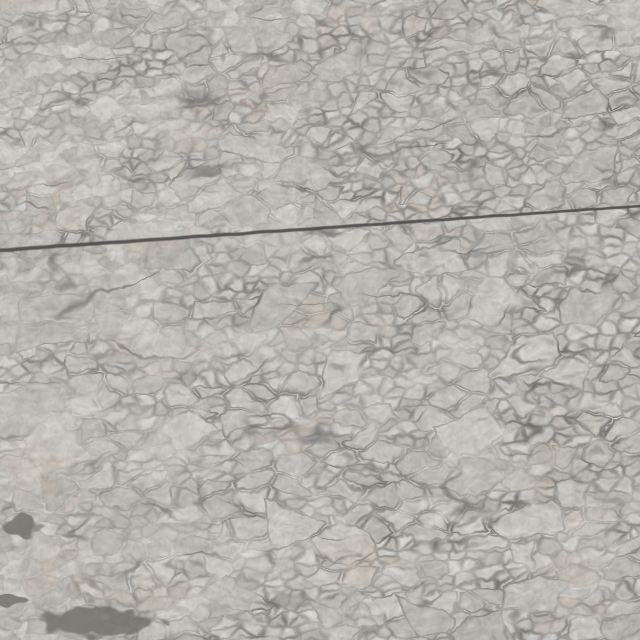
Give the GLSL for this texture, as a three.js fragment shader.

```glsl
varying vec2 vUv;

#define GRAIN_SCALE vec2(36.0, 58.0)
#define GRAIN_TILT 0.10
#define WARP 0.013
#define VEIN_WIDTH 0.0044
#define VEIN_STRENGTH 0.62
#define SEAM_WIDTH 0.0026
#define PALE vec3(0.805, 0.800, 0.780)
#define GREY vec3(0.705, 0.700, 0.680)
#define BLUSH vec3(0.755, 0.705, 0.660)
#define VEIN vec3(0.420, 0.416, 0.405)
#define PATCH vec3(0.450, 0.445, 0.425)
#define SEAM vec3(0.290, 0.285, 0.280)

vec2 hash2(vec2 p) {
  p = vec2(dot(p, vec2(127.1, 311.7)), dot(p, vec2(269.5, 183.3)));
  return fract(sin(p) * 43758.545);
}

float gradientDot(vec2 cell, vec2 corner, vec2 f) {
  return dot(hash2(cell + corner) * 2.0 - 1.0, f - corner);
}

float gradientNoise(vec2 p) {
  vec2 i = floor(p), f = p - i;
  vec2 u = f * f * f * (f * (f * 6.0 - 15.0) + 10.0);
  float low = mix(gradientDot(i, vec2(0, 0), f), gradientDot(i, vec2(1, 0), f), u.x);
  float high = mix(gradientDot(i, vec2(0, 1), f), gradientDot(i, vec2(1, 1), f), u.x);
  return mix(low, high, u.y);
}

vec2 noise2(vec2 p) {
  return vec2(gradientNoise(p), gradientNoise(p + 37.2));
}

// Voronoi grains: x is the distance to the border, yz a random pair per grain
vec3 grains(vec2 p) {
  vec2 base = floor(p), f = p - base;
  vec2 nearCell = vec2(0.0), nearOffset = vec2(0.0);
  float nearest = 8.0;
  for (int y = -1; y <= 1; y++) {
    for (int x = -1; x <= 1; x++) {
      vec2 cell = vec2(x, y);
      vec2 offset = cell + hash2(base + cell) - f;
      float d = dot(offset, offset);
      if (d < nearest) { nearest = d; nearCell = cell; nearOffset = offset; }
    }
  }
  float border = 8.0;
  for (int y = -2; y <= 2; y++) {
    for (int x = -2; x <= 2; x++) {
      vec2 cell = nearCell + vec2(x, y);
      vec2 offset = cell + hash2(base + cell) - f;
      vec2 across = offset - nearOffset;
      if (dot(across, across) > 0.0001)
        border = min(border, dot(0.5 * (nearOffset + offset), normalize(across)));
    }
  }
  return vec3(border, hash2(base + nearCell + 71.3));
}

vec3 grainColor(vec2 random, float blush) {
  vec3 color = mix(GREY, PALE, random.x);
  return mix(color, BLUSH, blush * smoothstep(0.3, 0.9, fract(random.y * 17.0)));
}

// Soft-edged ragged lens
float darkPatch(vec2 p, vec2 center, vec2 radius) {
  vec2 r = pow(abs(p - center) / radius, vec2(1.4));
  float d = r.x + r.y + 0.9 * gradientNoise(p * vec2(45.0, 60.0));
  return 1.0 - smoothstep(0.75, 1.15, d);
}

void main() {
  // The seam parts two slabs with unrelated grain
  float seamY = 0.609 + 0.069 * vUv.x + 0.0015 * gradientNoise(vec2(vUv.x * 28.0, 3.0));
  float seamDistance = abs(vUv.y - seamY);
  float upper = step(seamY, vUv.y);
  float c = cos(GRAIN_TILT), s = sin(GRAIN_TILT);
  vec2 q = mat2(c, -s, s, c) * vUv * mix(1.0, 1.12, upper) + upper * vec2(3.7, 5.3);
  vec2 w = q + WARP * noise2(q * 17.0) + 0.65 * WARP * noise2(q * 46.0);
  w += 0.22 * WARP * noise2(q * 110.0);

  // Broad drifts of blush, shade and vein density
  float blush = 0.75 * smoothstep(0.0, 0.5, gradientNoise(q * vec2(5.0, 8.0) + 9.0));
  float shade = gradientNoise(q * vec2(3.0, 6.0) + 20.0);
  float density = gradientNoise(q * vec2(6.0, 13.0) + 50.0) + 0.35 * (vUv.x - 0.5);
  float strength = VEIN_STRENGTH * smoothstep(-0.65, 0.45, density);
  strength *= 0.85 + 1.5 * gradientNoise(q * vec2(30.0, 46.0));

  // Small grains, then sparser medium and large clasts ringed by veins
  vec3 small = grains(w * GRAIN_SCALE);
  vec3 color = grainColor(small.yz, blush);
  float veins = 1.0 - smoothstep(0.0, VEIN_WIDTH, small.x / GRAIN_SCALE.y);
  for (int i = 1; i < 3; i++) {
    float level = float(i);
    vec2 scale = GRAIN_SCALE * pow(0.56, level);
    vec3 clast = grains(w * scale + level * 17.0);
    float d = clast.x / scale.y;
    float chosen = step(0.26 + 0.26 * level, clast.z);
    float inside = chosen * smoothstep(0.0, 0.6 * VEIN_WIDTH, d);
    float ring = chosen * smoothstep(0.0, 0.4 * VEIN_WIDTH, d)
      * (1.0 - smoothstep(0.4 * VEIN_WIDTH, 1.2 * VEIN_WIDTH, d));
    color = mix(color, grainColor(clast.yz, blush), 0.75 * inside);
    veins = max(veins * (1.0 - 0.85 * inside), ring);
  }

  // Cloudy mottling inside and across the grains
  color += 0.07 * gradientNoise(q * vec2(34.0, 52.0) + 12.0);
  color += 0.075 * gradientNoise(w * vec2(75.0, 105.0)) + 0.05 * gradientNoise(w * 170.0);
  color += 0.04 * shade;

  // Grain veins, longer broken cracks and smoky dark knots
  color = mix(color, VEIN, clamp(veins * strength, 0.0, 0.85));
  float crack = abs(gradientNoise(w * vec2(7.0, 24.0) + 80.0));
  float broken = smoothstep(0.0, 0.35, gradientNoise(q * vec2(10.0, 16.0) + 5.0));
  color = mix(color, VEIN, 0.6 * broken * (1.0 - smoothstep(0.0, 0.06, crack)));
  float knot = gradientNoise(w * vec2(34.0, 58.0) + 33.0) + 0.4 * density;
  color = mix(color, VEIN, 0.45 * smoothstep(0.22, 0.65, knot));

  // Dark mineral patches near the lower left corner
  float mineral = darkPatch(vUv, vec2(0.150, 0.028), vec2(0.095, 0.026));
  mineral = max(mineral, darkPatch(vUv, vec2(0.035, 0.178), vec2(0.032, 0.019)));
  mineral = max(mineral, darkPatch(vUv, vec2(0.010, 0.062), vec2(0.035, 0.010)));
  color = mix(color, PATCH, 0.85 * mineral);

  // Seam, a little heavier on the left
  float halfWidth = SEAM_WIDTH * mix(1.25, 0.85, vUv.x);
  color = mix(color, SEAM, 0.88 * (1.0 - smoothstep(0.3 * halfWidth, 1.5 * halfWidth, seamDistance)));

  gl_FragColor = vec4(color, 1.0);
}
```
